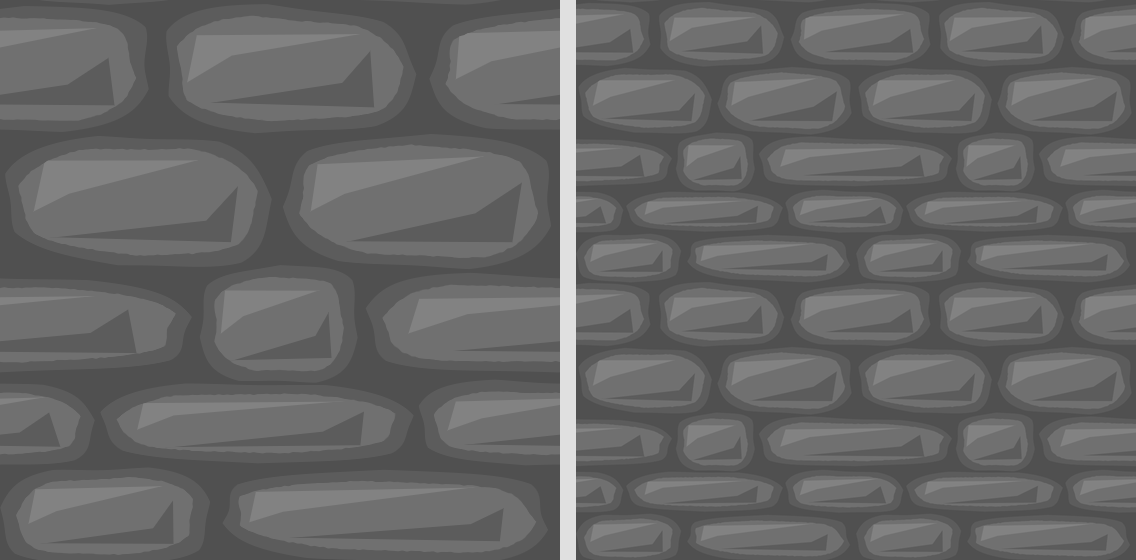
Left: one tile. Right: repeated 2 by 2.
Give the GLSL for this texture, as a WebGL 1 fragment shader.

```glsl
precision highp float;
// Flat-shaded cobble wall: five staggered rows of two rounded stones each.
// Every stone is a faceted superellipse with a darker rim, a highlight chip at
// the upper left and a shadow chip at the lower right. Offsets wrap, so it tiles.
uniform vec2 u_resolution;

const vec3 MORTAR = vec3(0.312);
const vec3 RIM = vec3(0.361);
const vec3 STONE = vec3(0.441);
const vec3 HIGHLIGHT = vec3(0.510);

const int ROWS = 5;
const float ROW_HEIGHT = 0.2;
const float ROW_HEIGHT_VARY = 0.045;
const float ROW_SHIFT = -0.01;
const vec2 STONE_MARGIN = vec2(0.035, 0.022);
const vec2 RIM_WIDTH = vec2(0.026, 0.019);
const float FACET_DEPTH = 0.045;
const float CHIP_JITTER = 0.09;
const float GRAIN_CELLS = 128.0;
const float GRAIN_DEPTH = 0.0022;
const float TAU = 6.2831853;

float hash(vec2 p) {
  vec3 q = fract(vec3(p.xyx) * 0.1031);
  q += dot(q, q.yzx + 33.33);
  return fract((q.x + q.y) * q.z);
}

vec2 jitter(float seed, float index) {
  return vec2(hash(vec2(seed, index)), hash(vec2(index + 31.0, seed))) - 0.5;
}

// Value noise whose lattice repeats across the canvas
float wrappedNoise(vec2 uv) {
  vec2 cell = floor(uv * GRAIN_CELLS);
  vec2 f = fract(uv * GRAIN_CELLS);
  f = f * f * (3.0 - 2.0 * f);
  vec2 lo = mod(cell, GRAIN_CELLS);
  vec2 hi = mod(cell + 1.0, GRAIN_CELLS);
  return mix(mix(hash(lo), hash(vec2(hi.x, lo.y)), f.x),
             mix(hash(vec2(lo.x, hi.y)), hash(hi), f.x), f.y);
}

// Approximate distance to a superellipse with seven flattened sides
float blobDistance(vec2 p, vec2 size, float power, float phase) {
  vec2 q = max(abs(p) / size, 1e-4);
  float f = pow(pow(q.x, power) + pow(q.y, power), 1.0 / power);
  vec2 slope = pow(q / f, vec2(power - 1.0)) / size;
  float angle = atan(p.y / size.y, p.x / size.x + 1e-5);
  float facet = FACET_DEPTH * abs(sin(3.5 * angle + phase));
  float sway = 0.025 * sin(2.0 * angle + 2.0 * phase);
  return (f - 1.0 + facet + sway) / length(slope);
}

// Signed distance to a line; negative on the right of a -> b
float edge(vec2 p, vec2 a, vec2 b) {
  vec2 along = b - a;
  vec2 rel = p - a;
  return (along.x * rel.y - along.y * rel.x) / length(along);
}

// Bent chip, clockwise: outer corner, long tip, inner notch, short tip
float chipDistance(vec2 p, vec2 corner, vec2 tip, vec2 notch, vec2 stub) {
  float outer = max(edge(p, corner, tip), edge(p, stub, corner));
  return max(outer, min(edge(p, tip, notch), edge(p, notch, stub)));
}

float coverage(float d) {
  return clamp(0.5 - d * min(u_resolution.x, u_resolution.y), 0.0, 1.0);
}

void main() {
  vec2 uv = gl_FragCoord.xy / u_resolution;
  float grain = (wrappedNoise(uv) - 0.5) * GRAIN_DEPTH;
  float rim = 1.0, stone = 1.0, light = 1.0, shade = 1.0;
  float rowBase = ROW_SHIFT;

  for (int row = 0; row < ROWS; row++) {
    // Row height and joint positions
    float k = float(row);
    float height = ROW_HEIGHT + ROW_HEIGHT_VARY * cos(TAU * (k - 3.3) / float(ROWS));
    float joint = 0.215 - 0.22 * cos(1.1 * k) + 0.06 * mod(k, 2.0);
    float split = 0.44 + 0.14 * sin(2.4 * k - 0.4);

    for (int side = 0; side < 2; side++) {
      float s = float(side);
      float seed = k * 2.0 + s + 5.0;
      float width = mix(split, 1.0 - split, s);
      vec2 center = vec2(joint + s * split + 0.5 * width, rowBase + 0.5 * height);
      vec2 size = 0.5 * vec2(width, height) - STONE_MARGIN;
      size.y *= 1.0 + 0.5 * (0.5 - width);

      // Wrapped local position, slightly sheared and tapered
      vec2 p = uv - center;
      p -= floor(p + 0.5);
      vec2 lean = jitter(seed, 1.0);
      vec2 q = p;
      q.y += 0.05 * lean.x * p.x;
      q.y *= 1.0 + 0.22 * lean.y * clamp(p.x / size.x, -1.2, 1.2);
      float power = 2.5 + 0.9 * hash(vec2(seed, 2.0));
      float phase = TAU * hash(vec2(seed, 3.0));

      // Body and rim
      float body = blobDistance(q, size, power, phase) + grain;
      rim = min(rim, blobDistance(q, size + RIM_WIDTH, power + 0.3, phase + 0.5));
      stone = min(stone, body);

      // Chips, laid out in stone-relative units
      float chip = chipDistance(p,
        size * (vec2(-0.82, 0.70) + CHIP_JITTER * jitter(seed, 4.0)),
        size * (vec2(0.58, 0.74) + 2.0 * CHIP_JITTER * jitter(seed, 5.0)),
        size * (vec2(-0.60, 0.20) + 2.0 * CHIP_JITTER * jitter(seed, 6.0)),
        size * (vec2(-0.88, -0.20) + CHIP_JITTER * jitter(seed, 7.0)));
      light = min(light, max(chip, body));
      chip = chipDistance(p,
        size * (vec2(0.78, -0.70) + CHIP_JITTER * jitter(seed, 8.0)),
        size * (vec2(-0.62, -0.70) + 2.0 * CHIP_JITTER * jitter(seed, 9.0)),
        size * (vec2(0.50, -0.30) + 2.0 * CHIP_JITTER * jitter(seed, 10.0)),
        size * (vec2(0.80, 0.32) + 2.0 * CHIP_JITTER * jitter(seed, 11.0)));
      shade = min(shade, max(chip, body));
    }
    rowBase += height;
  }

  vec3 color = mix(MORTAR, RIM, coverage(rim));
  color = mix(color, STONE, coverage(stone));
  color = mix(color, RIM, coverage(shade));
  color = mix(color, HIGHLIGHT, coverage(light));
  gl_FragColor = vec4(color, 1.0);
}
```
